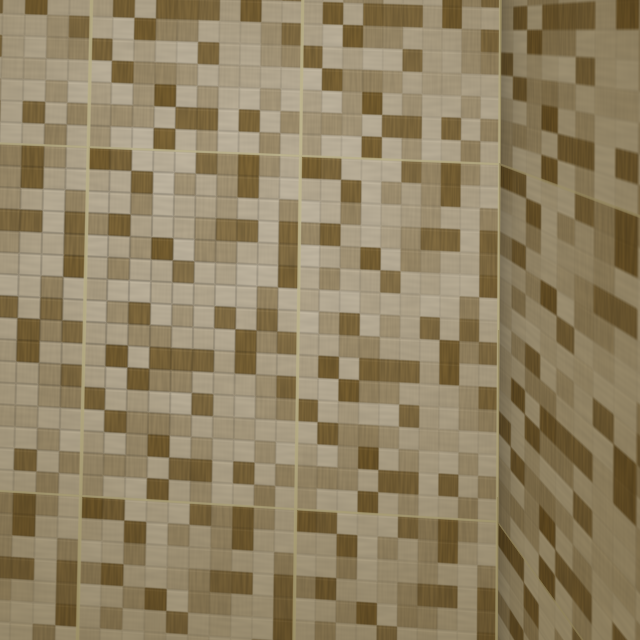
This texture is drawn by a WebGL 2 fragment shader. Its source:

```glsl
#version 300 es
precision highp float;

uniform vec2 u_resolution;
out vec4 fragColor;

const vec2 CELLS = vec2(10.0, 16.0);     // mosaic cells in one panel
const float SEAM_TOP = 0.2565;           // seam height at the corner
const float PANEL_HEIGHT = 0.5586;
const vec3 CREAM = vec3(0.735, 0.695, 0.615);
const vec3 BROWN = vec3(0.445, 0.355, 0.18);
const vec3 GROUT = vec3(0.76, 0.725, 0.57);
const vec3 SHADE = vec3(0.73, 0.69, 0.57);

float hash(vec2 p) {
    vec3 q = fract(vec3(p.xyx) * 0.1031);
    q += dot(q, q.yzx + 33.33);
    return fract((q.x + q.y) * q.z);
}

vec2 gradientAt(vec2 cell) {
    float angle = 6.2832 * hash(cell + 71.0);
    return vec2(cos(angle), sin(angle));
}

float gradientNoise(vec2 p) {
    vec2 i = floor(p), f = fract(p);
    vec2 w = f * f * f * (f * (f * 6.0 - 15.0) + 10.0);
    vec2 e = vec2(1.0, 0.0);
    float low = mix(dot(gradientAt(i), f), dot(gradientAt(i + e), f - e), w.x);
    float high = mix(dot(gradientAt(i + e.yx), f - e.yx),
                     dot(gradientAt(i + 1.0), f - 1.0), w.x);
    return mix(low, high, w.y);
}

// Receding front wall, in panels left of the corner
vec2 frontWall(vec2 p, float corner) {
    float s = (corner - p.x) / (1.0 + 0.025 * p.y);
    float y = (p.y + 0.84) / (1.0 - 0.038 * s) - 0.84;
    return vec2(-3.342 * s / (1.0 + 0.106 * s), (y - SEAM_TOP) / PANEL_HEIGHT);
}

// Side wall, opening steeply towards the viewer
vec2 sideWall(vec2 p, float corner) {
    float s = p.x - corner;
    float depth = 1.0 + 1.8 * s;
    float y = 0.05 + (p.y - 0.05) / depth;
    return vec2(s / (0.195 * depth), (y - SEAM_TOP) / PANEL_HEIGHT);
}

// Darkness of one cell: the same print on each panel, with slight variation
float cellTone(vec2 cell) {
    vec2 design = mod(cell, CELLS);
    float kind = hash(design + 17.0);
    float vary = hash(design + 43.0);
    float tone = kind < 0.24 ? 0.78 + 0.22 * vary
               : kind < 0.46 ? 0.30 + 0.22 * vary
               : 0.20 * vary;
    return tone + 0.06 * (hash(cell + 200.0) - 0.5);
}

// Cell tones with softened borders
float mosaic(vec2 grid, float softness) {
    vec2 g = grid - 0.5;
    vec2 i = floor(g);
    vec2 w = smoothstep(0.5 - softness, 0.5 + softness, fract(g));
    vec2 e = vec2(1.0, 0.0);
    return mix(mix(cellTone(i), cellTone(i + e), w.x),
               mix(cellTone(i + e.yx), cellTone(i + 1.0), w.x), w.y);
}

vec2 edgeDistance(vec2 p) {
    return abs(fract(p + 0.5) - 0.5);
}

float line(float d, float halfWidth, float softness) {
    return 1.0 - smoothstep(halfWidth - softness, halfWidth + softness, d);
}

void main() {
    vec2 p = gl_FragCoord.xy / u_resolution;
    p.y = 1.0 - p.y;
    float corner = 0.782 - 0.006 * p.y;
    bool side = p.x > corner;
    vec2 panel = side ? sideWall(p, corner) : frontWall(p, corner);
    vec2 grid = panel * CELLS;

    // Printed cells with brushed streaks
    float tone = mosaic(grid, side ? 0.08 : 0.05);
    float brushed = gradientNoise(grid * vec2(9.0, 0.7));
    float grain = gradientNoise(grid * vec2(0.8, 5.0) + 31.0);
    vec3 color = mix(CREAM, BROWN, tone);
    color *= 1.0 + 0.16 * brushed * tone + 0.05 * grain * (1.0 - tone);

    // Shallow relief, strongest where light grazes the left panels
    vec2 rim = edgeDistance(grid);
    float grazing = exp(-9.0 * dot(p - vec2(0.18, 0.45), p - vec2(0.18, 0.45)));
    float relief = side ? 0.02 : 0.04 + 0.13 * grazing;
    color *= 1.0 - relief * line(min(rim.x, rim.y), 0.045, 0.04);
    float topGlint = line(abs(fract(grid.y) - 0.11), 0.03, 0.03);
    color += 0.025 * topGlint * (side ? 0.3 : 1.0);

    // Grout between panels
    vec2 seam = edgeDistance(panel) * vec2(side ? 0.25 : 0.31, PANEL_HEIGHT);
    float joint = max(line(seam.x, 0.0024, 0.0013),
                      line(seam.y, 0.0018, 0.0013) * (side ? 0.65 : 0.9));
    color = mix(color, GROUT, 0.9 * joint);

    // Warm falloff of the light and shadow beside the corner
    vec2 fromGlow = (p - vec2(0.40, 0.32)) * vec2(1.0, 1.15);
    float glow = exp(-1.7 * dot(fromGlow, fromGlow));
    glow += 0.07 * gradientNoise(p * 4.0);
    if (side) {
        glow *= 0.45;
        color *= 1.0 - 0.2 * exp(-max(p.x - corner - 0.003, 0.0) / 0.02) * (1.0 - joint);
    }
    color *= mix(SHADE, vec3(1.0), clamp(glow, 0.0, 1.0));
    fragColor = vec4(color, 1.0);
}
```
